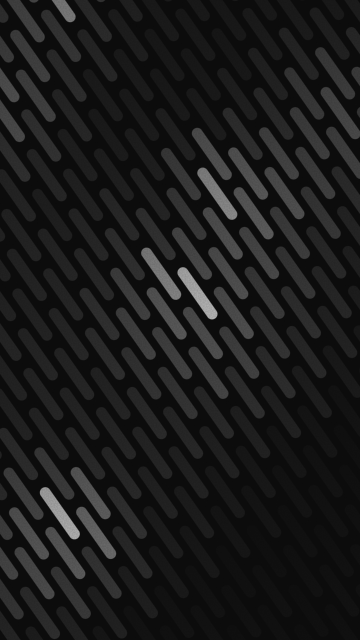
Give the GLSL for this pattern, as a Shadertoy shader.

```glsl
// Slanted, staggered rounded bars on near-black, lit by soft diagonal glows.

// Lengths are in canvas heights, measured from the canvas centre.
const float BAR_ANGLE   = -0.957;
const vec2  GRID_ORIGIN = vec2(0.0273, 0.0417);
const float COLUMN_GAP  = 0.02875;
const float BAR_PITCH   = 0.1134;
const float STAGGER     = 0.0577;
const float HALF_LENGTH = 0.0395;
const float BAR_RADIUS  = 0.0085;

const float BACKGROUND  = 0.047;
const float AMBIENT     = 0.122;
const float DARK_CORNER = 0.064;
const float TOP_DIMMING = 0.033;
const float BAR_VARIATION = 0.022;
const float END_SHADING = 0.05;
const float GRAIN_SCALE = 420.0;
const float GRAIN_AMOUNT = 0.09;

// Each glow: centre x, centre y, radius, strength.
const int GLOW_COUNT = 11;
const vec4 GLOWS[GLOW_COUNT] = vec4[GLOW_COUNT](
    vec4( 0.025,  0.012, 0.124, 0.20),
    vec4( 0.129,  0.194, 0.098, 0.16),
    vec4( 0.259,  0.331, 0.091, 0.18),
    vec4(-0.216, -0.346, 0.111, 0.16),
    vec4(-0.216,  0.507, 0.098, 0.16),
    vec4(-0.281,  0.344, 0.098, 0.18),
    vec4( 0.027,  0.042, 0.026, 0.27),
    vec4(-0.030,  0.073, 0.024, 0.18),
    vec4( 0.055,  0.220, 0.044, 0.32),
    vec4(-0.172, -0.307, 0.047, 0.42),
    vec4(-0.195,  0.509, 0.026, 0.17));

float hash(vec2 cell) {
    vec3 h = fract(cell.xyx * 0.1031);
    h += dot(h, h.yzx + 33.33);
    return fract((h.x + h.y) * h.z);
}

float cornerSlope(vec2 cell, vec2 offset) {
    float angle = 6.2832 * hash(cell);
    return dot(vec2(cos(angle), sin(angle)), offset);
}

float gradientNoise(vec2 p) {
    vec2 cell = floor(p), f = fract(p);
    vec2 blend = f * f * f * (f * (f * 6.0 - 15.0) + 10.0);
    vec2 e = vec2(1.0, 0.0);
    float low  = mix(cornerSlope(cell, f), cornerSlope(cell + e, f - e), blend.x);
    float high = mix(cornerSlope(cell + e.yx, f - e.yx),
                     cornerSlope(cell + 1.0, f - 1.0), blend.x);
    return mix(low, high, blend.y);
}

float capsuleDistance(vec2 p) {
    p.y -= clamp(p.y, -HALF_LENGTH, HALF_LENGTH);
    return length(p) - BAR_RADIUS;
}

// Brightness of a bar centred at p.
float lightAt(vec2 p) {
    float light = mix(AMBIENT, DARK_CORNER, smoothstep(0.18, 0.5, p.x - p.y));
    light -= TOP_DIMMING * smoothstep(0.12, 0.38, p.y);
    for (int i = 0; i < GLOW_COUNT; i++) {
        vec2 offset = (p - GLOWS[i].xy) / GLOWS[i].z;
        light += GLOWS[i].w * exp(-dot(offset, offset));
    }
    return light;
}

void mainImage(out vec4 fragColor, in vec2 fragCoord) {
    float pixel = 1.0 / iResolution.y;
    vec2 p = (fragCoord - 0.5 * iResolution.xy) * pixel;

    // Staggered grid: x runs across the bars, y along them
    vec2 along = vec2(cos(BAR_ANGLE), sin(BAR_ANGLE));
    vec2 across = vec2(-along.y, along.x);
    vec2 q = vec2(dot(p - GRID_ORIGIN, across), dot(p - GRID_ORIGIN, along));
    float column = round(q.x / COLUMN_GAP);
    float row = round((q.y - column * STAGGER) / BAR_PITCH);
    vec2 gridCentre = vec2(column * COLUMN_GAP, column * STAGGER + row * BAR_PITCH);
    vec2 local = q - gridCentre;
    vec2 barCentre = GRID_ORIGIN + across * gridCentre.x + along * gridCentre.y;

    // Per-bar light, with a slight change from end to end
    float variation = hash(vec2(column, row) + 71.0) - 0.5;
    float light = lightAt(barCentre);
    light += BAR_VARIATION * variation * light / AMBIENT;
    light *= 1.0 + END_SHADING * local.y / HALF_LENGTH;

    float coverage = smoothstep(0.75 * pixel, -0.75 * pixel, capsuleDistance(local));
    float shade = mix(BACKGROUND, light, coverage);

    // Fine grain
    shade *= 1.0 + GRAIN_AMOUNT * gradientNoise(p * GRAIN_SCALE + 500.0);
    fragColor = vec4(vec3(shade), 1.0);
}
```
